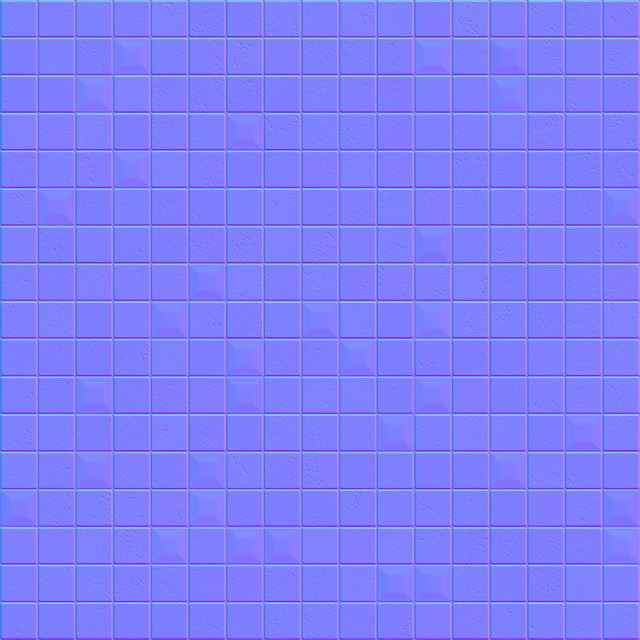
A Shadertoy shader for this texture map:

```glsl
const float TILES = 17.0;
const float GAP = 0.007;          // half of the grout width, in tiles
const float CORNER = 0.06;
const float BEVEL_WIDTH = 0.036;
const float BEVEL_HEIGHT = 0.028;
const float SMOOTH_SHARE = 0.12;  // share of tiles without grain

float hash(vec2 p) {
    vec3 q = fract(p.xyx * 0.1031);
    q += dot(q, q.yzx + 33.33);
    return fract((q.x + q.y) * q.z);
}

float valueNoise(vec2 p) {
    vec2 cell = floor(p);
    vec2 f = fract(p);
    f = f * f * (3.0 - 2.0 * f);
    float low = mix(hash(cell), hash(cell + vec2(1, 0)), f.x);
    float high = mix(hash(cell + vec2(0, 1)), hash(cell + vec2(1, 1)), f.x);
    return mix(low, high, f.y);
}

float roundedBox(vec2 p, vec2 halfSize, float radius) {
    vec2 q = abs(p) - halfSize + radius;
    return length(max(q, 0.0)) + min(max(q.x, q.y), 0.0) - radius;
}

// Sparse slanted pits, gathered in patches, over a faint roughness
float grainHeight(vec2 p) {
    vec2 slanted = vec2(p.x + p.y, 0.6 * (p.y - p.x));
    float patches = smoothstep(0.35, 0.75, valueNoise(p * 4.0 + 71.0));
    float pits = smoothstep(0.66, 0.92, valueNoise(slanted * 17.0 + 300.0));
    return 0.0008 * valueNoise(p * 13.0 + 19.0) - 0.006 * pits * patches;
}

float tileHeight(vec2 p) {
    vec2 id = floor(p);
    float depth = -roundedBox(fract(p) - 0.5, vec2(0.5 - GAP), CORNER);
    float isSmooth = step(hash(id + 41.0), SMOOTH_SHARE);
    float bevel = BEVEL_HEIGHT * mix(0.85, 1.15, hash(id + 7.0));
    float edge = bevel * mix(1.0, 0.55, isSmooth) * smoothstep(0.0, BEVEL_WIDTH, depth);
    float dome = 0.022 * smoothstep(0.0, 0.32, depth);
    float face = smoothstep(BEVEL_WIDTH * 0.5, BEVEL_WIDTH * 2.0, depth);
    float grain = grainHeight(p) * face * mix(0.5, 1.3, hash(id + 83.0));
    return edge + mix(grain, dome, isSmooth);
}

// Differences across one pixel also smooth the edges
vec2 heightSlope(vec2 p, float pixel) {
    vec2 e = vec2(0.5 * pixel, 0.0);
    return vec2(tileHeight(p + e.xy) - tileHeight(p - e.xy),
                tileHeight(p + e.yx) - tileHeight(p - e.yx)) / pixel;
}

// Slight lean of each tile
vec2 tileTilt(vec2 id) {
    return (vec2(hash(id + 13.0), hash(id + 57.0)) - 0.5) * 0.045;
}

void mainImage(out vec4 fragColor, in vec2 fragCoord) {
    vec2 p = fragCoord / iResolution.xy * TILES;
    float pixel = TILES / iResolution.y;
    vec2 slope = heightSlope(p, pixel) - tileTilt(floor(p));
    vec3 normal = normalize(vec3(-slope, 1.0));
    fragColor = vec4(normal * 0.5 + 0.5, 1.0);
}
```
